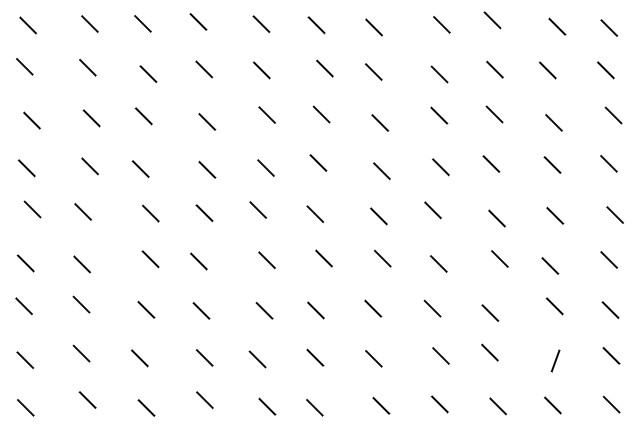
Write a WebGL 2 fragment shader that draws this pattern.

```glsl
#version 300 es
precision highp float;

uniform vec2 u_resolution;
out vec4 fragColor;

// Two random values in 0..1 per cell
vec2 hash22(vec2 p) {
    vec3 q = fract(p.xyx * vec3(0.1031, 0.1030, 0.0973));
    q += dot(q, q.yzx + 33.33);
    return fract((q.xx + q.yz) * q.zy);
}

// Distance to a square-ended stroke centred at the origin
float strokeDistance(vec2 p, float angle, vec2 halfSize) {
    vec2 along = vec2(cos(angle), sin(angle));
    vec2 local = vec2(dot(p, along), dot(p, vec2(-along.y, along.x)));
    vec2 d = abs(local) - halfSize;
    return length(max(d, 0.0)) + min(max(d.x, d.y), 0.0);
}

void main() {
    // Grid of 11 by 9 cells, in units of canvas height
    vec2 grid = vec2(11.0, 9.0);
    vec2 cellSize = vec2(u_resolution.x / u_resolution.y, 1.0) / grid;
    vec2 gridPos = gl_FragCoord.xy / u_resolution * grid;
    vec2 cell = floor(gridPos);

    // A single stroke leans the other way
    bool isOdd = cell == vec2(9.0, 1.0);
    float angle = radians(isOdd ? 70.0 : -45.0);

    // Each stroke strays a little from its cell centre
    vec2 shift = isOdd ? vec2(0.05, -0.09) : 0.2 * hash22(cell + 7.0) - 0.1;
    vec2 p = (fract(gridPos) - 0.5 - shift) * cellSize;

    // Ink on white with a one-pixel soft edge
    float d = strokeDistance(p, angle, vec2(0.0277, 0.00225));
    float ink = clamp(0.5 - d * u_resolution.y, 0.0, 1.0);
    fragColor = vec4(mix(vec3(1.0), vec3(0.02), ink), 1.0);
}
```
